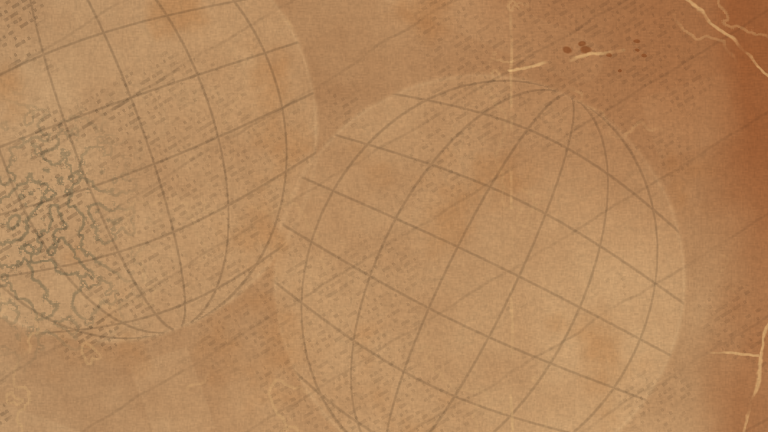
Write a Shadertoy shader that draws this texture.

```glsl
// Aged parchment with two faint globe discs, worn map ink and a burnt right edge.
// Layered noise gives stains and weave; distance functions give the discs,
// paper sheets, creases and cracks, all in units of the canvas height.

float hash(vec2 p) {
    return fract(sin(dot(p, vec2(127.1, 311.7))) * 43758.5453);
}

float noise(vec2 p) {
    vec2 i = floor(p), f = fract(p);
    f = f * f * (3.0 - 2.0 * f);
    return mix(mix(hash(i), hash(i + vec2(1, 0)), f.x),
               mix(hash(i + vec2(0, 1)), hash(i + vec2(1, 1)), f.x), f.y);
}

float fbm(vec2 p) {
    float sum = 0.0, amp = 0.5;
    for (int i = 0; i < 5; i++) {
        sum += amp * noise(p);
        p = mat2(1.6, 1.2, -1.2, 1.6) * p + 7.3;
        amp *= 0.5;
    }
    return sum / 0.97;
}

vec2 rotate(vec2 p, float a) {
    return mat2(cos(a), -sin(a), sin(a), cos(a)) * p;
}

float segment(vec2 p, vec2 a, vec2 b) {
    vec2 d = b - a;
    return length(p - a - d * clamp(dot(p - a, d) / dot(d, d), 0.0, 1.0));
}

float box(vec2 p, vec2 size) {
    vec2 d = abs(p) - size;
    return length(max(d, 0.0)) + min(max(d.x, d.y), 0.0);
}

// Soft line of a given half width around distance zero
float stroke(float d, float width) {
    return 1.0 - smoothstep(width * 0.3, width + 1.0 / iResolution.y, abs(d));
}

// Thin line where v crosses each half integer
float contour(float v, float width) {
    float slope = max(fwidth(v) * iResolution.y, 0.001);
    return stroke((fract(v) - 0.5) / slope, width);
}

// Meridians and parallels on a unit disc
float graticule(vec2 q) {
    float lon = q.x / sqrt(max(1.0 - q.y * q.y, 0.02));
    float lat = q.y * (1.0 + 0.35 * q.x * q.x);
    return max(contour(lon * 3.0, 0.0015), contour(lat * 3.0 + 0.2, 0.0015));
}

void mainImage(out vec4 fragColor, in vec2 fragCoord) {
    vec2 p = fragCoord / iResolution.y;
    float aspect = iResolution.x / iResolution.y;
    p.x *= 1.778 / aspect;
    vec2 wobble = vec2(fbm(p * 9.0), fbm(p * 9.0 + 40.0)) - 0.5;
    float cloud = fbm(p * 3.0 + 2.0);
    float wear = fbm(p * 14.0 + 11.0);

    // Globe discs
    vec2 west = p - vec2(0.243, 0.70), east = p - vec2(1.11, 0.352);
    float dWest = length(west) - 0.492 + wobble.x * 0.006;
    float dEast = length(east) - 0.475 + wobble.y * 0.006;
    float inWest = smoothstep(0.004, -0.004, dWest);
    float inEast = smoothstep(0.004, -0.004, dEast);
    float disc = max(inWest, inEast);
    float rim = max(stroke(dWest, 0.007), stroke(dEast, 0.007));

    // Loose sheets and a rounded label
    float label = segment(p, vec2(0.90, 1.05), vec2(1.345, 0.86)) - 0.052;
    float card = box(rotate(p - vec2(1.60, 0.73), 0.3), vec2(0.10, 0.075));
    float strip = dot(p - vec2(0.0, 0.07), vec2(0.35, 0.94));
    float leaf = box(rotate(p - vec2(0.40, 0.08), 0.35), vec2(0.07, 0.10));
    float sheet = smoothstep(0.004, -0.004, min(min(label, card), min(strip, leaf)));
    float lowerRight = smoothstep(0.0, 0.35, p.x - 1.15) * smoothstep(0.55, 0.1, p.y);

    // Paper tone
    float light = 0.28 + 0.36 * disc + 0.2 * sheet * (1.0 - disc) + 0.28 * lowerRight;
    light += 0.75 * (cloud - 0.5) + 0.5 * (wear - 0.5) + 0.18 * rim * wear * 2.0;
    vec3 col = mix(vec3(0.675, 0.500, 0.340), vec3(0.785, 0.620, 0.440), light);
    col += vec3(-0.012, 0.0, 0.008) * smoothstep(0.7, 0.0, p.x);

    // Rusty stains and the burnt right edge
    float rust = smoothstep(0.54, 0.78, fbm(p * 5.0 + 23.0));
    col = mix(col, vec3(0.68, 0.46, 0.27), 0.45 * rust);
    float corner = smoothstep(0.85, 0.0, length((p - vec2(1.778, 1.0)) * vec2(0.8, 1.1)));
    float edge = smoothstep(0.15, 0.0, 1.778 - p.x + 0.2 * (cloud - 0.5));
    float burn = clamp(corner * (0.4 + 0.7 * cloud) + 0.55 * edge, 0.0, 1.0);
    col = mix(col, vec3(0.56, 0.30, 0.15), burn * 0.72);

    // Printed lines: graticules, rays and rows of script
    float ink = 0.13 * inWest * graticule(rotate(west / 0.492, 0.35));
    ink += 0.12 * inEast * graticule(rotate(east / 0.475, -0.45));
    vec2 s = rotate(p, 0.55);
    float rows = smoothstep(0.15, 0.35, abs(fract(s.y * 62.0) - 0.5));
    float script = rows * smoothstep(0.5, 0.7, noise(s * vec2(150.0, 62.0)));
    float written = smoothstep(0.48, 0.62, fbm(p * 4.0 + 61.0));
    ink += script * written * (0.07 + 0.07 * smoothstep(0.5, 0.1, p.x));
    ink += 0.12 * contour(s.y * 5.0 + 0.1 * wobble.x, 0.0015) * wear;

    // Coastlines, strongest at the left
    float coast = smoothstep(0.30, 0.06, length((p - vec2(0.11, 0.46)) * vec2(1.1, 0.75)));
    float shore = contour(fbm(p * 8.0 + 5.0) * 7.0, 0.0025);
    col = mix(col, vec3(0.38, 0.36, 0.27), shore * (0.42 * coast + 0.06 * disc * wear));
    col *= 1.0 - ink;

    // Dark blots
    for (int i = 0; i < 8; i++) {
        float k = float(i);
        vec2 spot = vec2(1.31 + 0.24 * hash(vec2(k, 3.0)), 0.83 + 0.08 * hash(vec2(k, 8.0)));
        float d = length((p - spot + 0.03 * wobble) * vec2(0.8, 1.2));
        float size = 0.005 + 0.008 * hash(vec2(k, 5.0));
        col = mix(col, vec3(0.50, 0.27, 0.13), 0.65 * smoothstep(size, size * 0.5, d));
    }

    // Pale cracks, fine veins and the vertical crease
    vec2 bent = p + 0.05 * wobble;
    float crack = segment(bent, vec2(1.57, 1.01), vec2(1.79, 0.82));
    crack = min(crack, segment(bent, vec2(1.19, 0.84), vec2(1.45, 0.88)));
    crack = min(crack, segment(bent, vec2(1.72, 0.0), vec2(1.79, 0.28)));
    crack = min(crack, segment(bent, vec2(1.64, 0.19), vec2(1.76, 0.18)));
    float veins = contour(fbm(p * 5.0 + 90.0) * 3.0, 0.0022);
    veins *= smoothstep(0.5, 0.65, fbm(p * 6.0 + 33.0)) * (1.0 - 0.6 * disc);
    float crease = stroke(p.x - 1.185 + 0.012 * wobble.x, 0.003) * smoothstep(0.35, 0.65, wear);
    float pale = 0.65 * stroke(crack, 0.0035) * smoothstep(0.25, 0.5, wear);
    col = mix(col, vec3(0.87, 0.70, 0.47), clamp(pale + 0.3 * veins + 0.4 * crease, 0.0, 1.0));

    // Woven grain
    float weave = noise(p * vec2(300.0, 110.0)) + noise(p * vec2(110.0, 300.0) + 17.0) - 1.0;
    col *= 1.0 + 0.055 * weave + 0.04 * (noise(p * 260.0 + 9.0) - 0.5);
    fragColor = vec4(clamp(col, 0.0, 1.0), 1.0);
}
```
